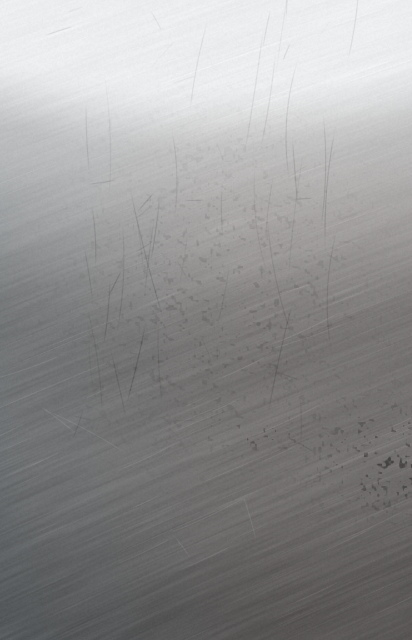
This texture is drawn by a WebGL 1 fragment shader. Its source:

```glsl
precision highp float;
// Brushed steel plate with a bright sheen at the top, slanted grain, fine scratches and dark specks.
uniform vec2 u_resolution;

#define GRAIN_ANGLE 0.44
#define GRAIN_FINE 0.060
#define GRAIN_BROAD 0.040
#define SPECKLE 0.022
#define SCRATCHES 64
#define SCRATCH_DEPTH 0.085
#define HAIRLINES 26
#define HAIRLINE_DEPTH 0.055
#define PIT_DEPTH 0.17
#define COOL_TINT vec3(-0.010, 0.002, 0.010)
#define WARM_TINT vec3(0.008, -0.002, -0.006)

float hash(vec2 p) {
  vec3 q = fract(vec3(p.xyx) * 0.1031);
  q += dot(q, q.yzx + 33.33);
  return fract((q.x + q.y) * q.z);
}

float noise(vec2 p) {
  vec2 i = floor(p);
  vec2 f = fract(p);
  f = f * f * (3.0 - 2.0 * f);
  return mix(mix(hash(i), hash(i + vec2(1.0, 0.0)), f.x),
             mix(hash(i + vec2(0.0, 1.0)), hash(i + vec2(1.0, 1.0)), f.x), f.y);
}

vec2 rotate(vec2 p, float angle) {
  float c = cos(angle);
  float s = sin(angle);
  return vec2(c * p.x + s * p.y, c * p.y - s * p.x);
}

// Soft-ended curved stroke of the given half length and half width
float stroke(vec2 p, vec2 centre, float angle, float halfLen, float bend, float width) {
  vec2 q = rotate(p - centre, angle);
  float across = abs(q.y - bend * q.x * q.x);
  float aa = 0.8 / u_resolution.y;
  float line = 1.0 - smoothstep(width - aa, width + aa, across);
  return line * (1.0 - smoothstep(0.5 * halfLen, halfLen, abs(q.x)));
}

float patchMask(vec2 p, vec2 centre, vec2 size) {
  vec2 d = (p - centre) / size;
  return exp(-dot(d, d));
}

// Sheen: brightness by distance down from the top edge
float sheen(vec2 uv) {
  float side = uv.x * 2.0 - 1.0;
  float t = 1.0 - uv.y;
  t += 0.035 * side * side - 0.012 + 0.02 * (noise(uv * vec2(2.5, 3.5)) - 0.5);
  float v = 0.93 - 0.17 * smoothstep(0.11, 0.24, t);
  v -= 0.21 * smoothstep(0.17, 0.50, t);
  v -= 0.10 * smoothstep(0.38, 0.58, t);
  return v - 0.11 * smoothstep(0.70, 1.0, t);
}

// Brushing: noise stretched along the grain, in three widths
float grain(vec2 p) {
  vec2 g = rotate(p, GRAIN_ANGLE - 0.09 * p.y);
  float fine = noise(g * vec2(9.0, 420.0)) + noise(g * vec2(16.0, 230.0) + 37.0) - 1.0;
  float broad = noise(g * vec2(3.0, 75.0) + 11.0) + noise(g * vec2(2.0, 28.0) + 71.0) - 1.0;
  float glint = smoothstep(0.80, 1.0, noise(g * vec2(7.0, 300.0) + 91.0));
  return GRAIN_FINE * 0.5 * fine + GRAIN_BROAD * 0.5 * broad + 0.035 * glint;
}

// Dark scratches, mostly steep and gathered near the middle
float scratches(vec2 p, float aspect) {
  float sum = 0.0;
  for (int i = 0; i < SCRATCHES; i++) {
    float k = float(i) + 1.0;
    vec2 r = vec2(hash(vec2(k, 3.1)), hash(vec2(k, 7.7)));
    vec2 s = vec2(hash(vec2(k, 12.3)), hash(vec2(k, 19.9)));
    vec2 centre = vec2(mix(r.x, 0.55, 0.25) * aspect, 0.30 + 0.70 * r.y);
    float steep = step(0.45, s.x);
    float angle = mix(6.28 * s.y, 1.57 + 0.5 * (s.y - 0.5), steep);
    float halfLen = 0.015 + 0.11 * s.x * s.x;
    float bend = (hash(vec2(k, 23.0)) - 0.5) * 2.5;
    float depth = 0.25 + 0.75 * hash(vec2(k, 31.0));
    sum += depth * stroke(p, centre, angle, halfLen, bend, 0.0008);
  }
  return min(sum, 1.3);
}

// Pale hairlines in the lower part
float hairlines(vec2 p, float aspect) {
  float sum = 0.0;
  for (int i = 0; i < HAIRLINES; i++) {
    float k = float(i) + 101.0;
    vec2 centre = vec2(hash(vec2(k, 2.0)) * aspect, 0.55 * hash(vec2(k, 5.0)));
    float angle = mix(GRAIN_ANGLE, 3.14 * hash(vec2(k, 9.0)), step(0.7, hash(vec2(k, 14.0))));
    sum += stroke(p, centre, angle, 0.02 + 0.07 * hash(vec2(k, 17.0)), 0.6, 0.0006);
  }
  return min(sum, 1.0);
}

// Pits: small flecks clustered in a few worn places
float pits(vec2 p, float aspect) {
  float worn = patchMask(p, vec2(0.95 * aspect, 0.28), vec2(0.09, 0.07));
  worn += 0.7 * patchMask(p, vec2(0.63 * aspect, 0.32), vec2(0.06, 0.02));
  worn += 0.35 * patchMask(p, vec2(0.55 * aspect, 0.55), vec2(0.22, 0.25));
  float fleck = noise(p * 230.0) * 0.6 + noise(rotate(p, -0.5) * vec2(60.0, 150.0)) * 0.4;
  return min(worn, 1.0) * smoothstep(0.62, 0.84, fleck);
}

void main() {
  vec2 uv = gl_FragCoord.xy / u_resolution;
  float aspect = u_resolution.x / u_resolution.y;
  vec2 p = vec2(uv.x * aspect, uv.y);
  float v = sheen(uv);
  float low = 1.0 - smoothstep(0.2, 1.0, uv.y);
  v += grain(p) * mix(0.45, 1.0, low);
  v += SPECKLE * (noise(p * 512.0 + 5.0) - 0.5);
  v -= SCRATCH_DEPTH * scratches(p, aspect) + PIT_DEPTH * pits(p, aspect);
  v += HAIRLINE_DEPTH * hairlines(p, aspect);
  vec3 tint = mix(COOL_TINT, WARM_TINT, smoothstep(0.0, 0.75, uv.x + 0.5 * uv.y * (1.0 - uv.y)));
  tint = mix(tint, 0.5 * COOL_TINT, smoothstep(0.65, 0.9, uv.y));
  gl_FragColor = vec4(clamp(v + tint, 0.0, 1.0), 1.0);
}
```
